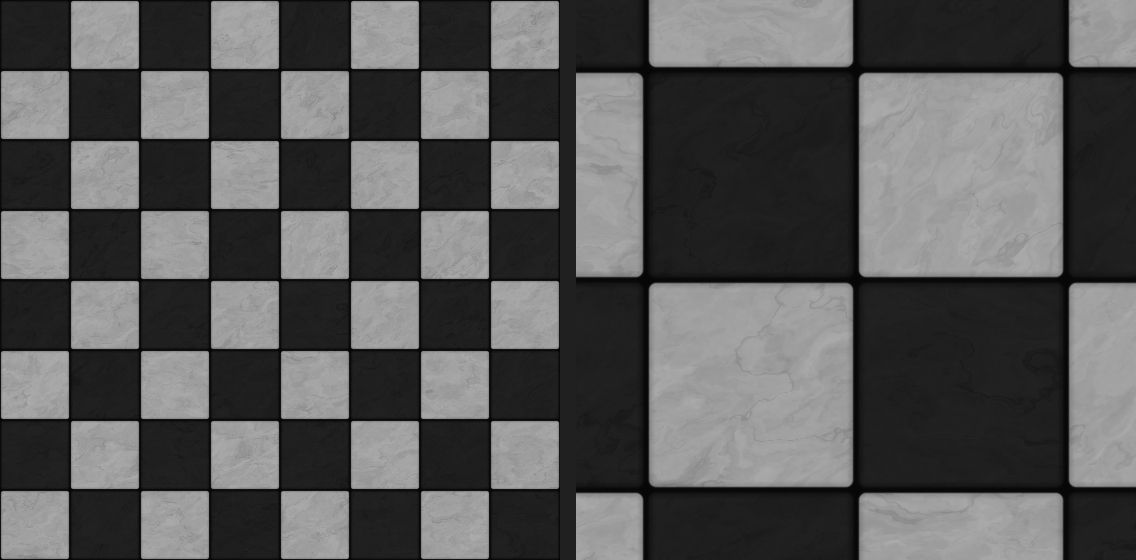
Left, the full canvas; right, a detail of the centre.
Reproduce this pattern procedurally as a Shadertoy shader.

```glsl
#define TILES 8.0
#define GAP 0.014
#define CORNER 0.035
#define LIGHT_STONE 0.635
#define DARK_STONE 0.122
#define GROUT 0.045
#define VEIN_WIDTH 0.032
#define STONE_SCALE 2.6

float hash12(vec2 p) {
    vec3 q = fract(vec3(p.xyx) * 0.1031);
    q += dot(q, q.yzx + 33.33);
    return fract((q.x + q.y) * q.z);
}

float valueNoise(vec2 p) {
    vec2 i = floor(p), f = fract(p);
    f = f * f * f * (f * (f * 6.0 - 15.0) + 10.0);
    return mix(mix(hash12(i), hash12(i + vec2(1, 0)), f.x),
               mix(hash12(i + vec2(0, 1)), hash12(i + vec2(1, 1)), f.x), f.y);
}

float fbm(vec2 p) {
    float sum = 0.0, amp = 0.5;
    for (int i = 0; i < 5; i++) {
        sum += amp * valueNoise(p);
        p = mat2(1.6, 1.2, -1.2, 1.6) * p + 17.3;
        amp *= 0.5;
    }
    return sum / 0.96875;
}

float roundedBox(vec2 p, float halfSize, float radius) {
    vec2 q = abs(p) - halfSize + radius;
    return length(max(q, 0.0)) + min(max(q.x, q.y), 0.0) - radius;
}

// Thin line along the mid level of a noise field
float vein(float field, float width) {
    return 1.0 - smoothstep(0.0, width, abs(field - 0.5));
}

// x: cloudy tone around zero, y: vein strength
vec2 marble(vec2 p, vec2 cell) {
    float angle = -0.35 + 0.9 * (hash12(cell + 5.7) - 0.5);
    float c = cos(angle), s = sin(angle);
    vec2 q = mat2(c, s, -s, c) * p * STONE_SCALE;
    q = q * vec2(0.8, 1.5) + 60.0 * vec2(hash12(cell + 11.0), hash12(cell + 37.0));
    vec2 warp = vec2(fbm(q * 1.4 + 3.1), fbm(q * 1.4 + 23.8)) - 0.5;
    q += 1.3 * warp;

    // Layered patches with fairly crisp borders
    float patches = smoothstep(0.46, 0.54, fbm(q * 1.5 + 9.0)) - 0.5;
    float flecks = smoothstep(0.53, 0.62, fbm(q * 3.2 + 41.0));
    float tone = 0.45 * patches - 0.45 * flecks + 1.3 * (fbm(q * 4.0) - 0.5);

    // Broken main veins and finer cracks
    float breaks = smoothstep(0.38, 0.62, fbm(q * 1.2 + 71.0));
    float veins = vein(fbm(q * 0.9 + 52.0), VEIN_WIDTH) * breaks;
    veins += 0.5 * vein(fbm(q * 1.9 + 84.0), VEIN_WIDTH * 0.8) * (1.0 - breaks);
    return vec2(tone, veins);
}

void mainImage(out vec4 fragColor, in vec2 fragCoord) {
    vec2 grid = fragCoord / iResolution.xy * TILES;
    vec2 cell = mod(floor(grid), TILES);
    vec2 p = fract(grid) - 0.5;
    float pixel = TILES / min(iResolution.x, iResolution.y);
    bool isLight = mod(cell.x + cell.y, 2.0) < 0.5;

    // Stone surface, varied per tile
    vec2 stone = marble(p, cell);
    float level = hash12(cell + 91.0) - 0.5;
    float grain = valueNoise((p + cell) * 48.0) - 0.5;
    float shade = isLight
        ? LIGHT_STONE + 0.045 * stone.x - 0.055 * stone.y + 0.012 * level + 0.012 * grain
        : DARK_STONE + 0.012 * stone.x - 0.022 * stone.y + 0.006 * level + 0.004 * grain;

    // Worn rim and rounded edge against the grout
    float d = roundedBox(p, 0.5 - GAP, CORNER);
    float rim = smoothstep(-0.035, 0.0, d);
    shade *= 1.0 - (isLight ? 0.14 : 0.3) * rim;
    float soft = max(0.006, 0.7 * pixel);
    float cover = 1.0 - smoothstep(-soft, soft, d);
    float joint = GROUT * (1.0 - 0.35 * smoothstep(0.0, GAP, d));

    fragColor = vec4(vec3(mix(joint, shade, cover)), 1.0);
}
```
